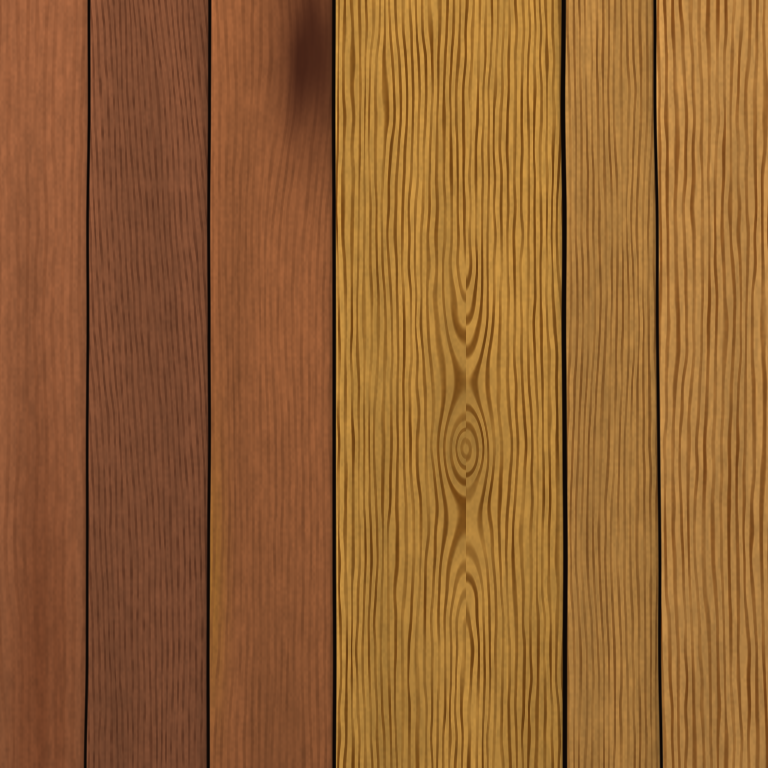
Give the GLSL for this texture, as a WebGL 2 fragment shader.

```glsl
#version 300 es
precision highp float;
uniform vec2 u_resolution;
out vec4 fragColor;

const int PLANKS = 6;
const int SEAMS = 5;
// Seams: centre, lean over the height, half width
const vec3 SEAM[SEAMS] = vec3[](
  vec3(0.1140, 0.004, 0.0017), vec3(0.2720, 0.002, 0.0019),
  vec3(0.4350, 0.000, 0.0023), vec3(0.7350, -0.003, 0.0029),
  vec3(0.8565, -0.008, 0.0019));
// Planks: face colour, groove colour
const vec3 FACE[PLANKS] = vec3[](
  vec3(0.575, 0.352, 0.225), vec3(0.485, 0.298, 0.198), vec3(0.562, 0.342, 0.205),
  vec3(0.720, 0.530, 0.250), vec3(0.690, 0.500, 0.260), vec3(0.715, 0.520, 0.280));
const vec3 GROOVE[PLANKS] = vec3[](
  vec3(0.43, 0.24, 0.14), vec3(0.34, 0.19, 0.12), vec3(0.40, 0.23, 0.13),
  vec3(0.43, 0.26, 0.08), vec3(0.44, 0.27, 0.11), vec3(0.46, 0.27, 0.10));
// Grain: lines per canvas width, groove depth, breaks along a line, waviness
const vec4 GRAIN[PLANKS] = vec4[](
  vec4(85.0, 0.28, 6.0, 1.2), vec4(135.0, 0.60, 75.0, 1.4), vec4(110.0, 0.36, 22.0, 1.2),
  vec4(118.0, 0.88, 14.0, 2.0), vec4(130.0, 0.68, 14.0, 1.4), vec4(98.0, 0.85, 10.0, 1.6));

const vec2 EYE_CENTRE = vec2(0.607, 0.415);
const float EYE_SPREAD = 0.50;
const float EYE_REACH = 0.13;
const vec2 STAIN_CENTRE = vec2(0.405, 0.925);
const vec2 STAIN_SIZE = vec2(0.046, 0.120);
const vec3 STAIN_COLOR = vec3(0.235, 0.115, 0.075);
const vec3 HEART_COLOR = vec3(0.40, 0.21, 0.12);
const vec3 GOLD_TINT = vec3(0.62, 0.43, 0.16);
const vec3 GAP_COLOR = vec3(0.05, 0.028, 0.018);
const float TAU = 6.2831853;

float hash(vec2 p) {
  vec3 q = fract(vec3(p.xyx) * 0.1031);
  q += dot(q, q.yzx + 33.33);
  return fract((q.x + q.y) * q.z);
}

float noise(vec2 p) {
  vec2 i = floor(p), f = fract(p);
  f = f * f * (3.0 - 2.0 * f);
  return mix(mix(hash(i), hash(i + vec2(1, 0)), f.x),
             mix(hash(i + vec2(0, 1)), hash(i + 1.0), f.x), f.y);
}

// Soft elliptical patch
float blob(vec2 p, vec2 centre, vec2 size) {
  vec2 d = (p - centre) / size;
  return exp(-dot(d, d));
}

// Coordinate across the grain, parting around the eye of the wide plank
float acrossGrain(vec2 p, int plank) {
  float x = p.x;
  if (plank == 3) {
    vec2 d = p - EYE_CENTRE;
    float part = EYE_SPREAD * d.y * exp(-d.y * d.y / (EYE_REACH * EYE_REACH));
    part *= exp(-d.x * d.x * 150.0);
    x = EYE_CENTRE.x + sign(d.x) * length(vec2(d.x, part));
  }
  if (plank == 1) x += 0.045 * p.y * p.y;
  if (plank == 2) x -= 0.020 * blob(p, STAIN_CENTRE, STAIN_SIZE * 1.6);
  return x + 0.010 * (noise(vec2(p.x * 8.0, p.y * 3.0) + float(plank) * 17.0) - 0.5);
}

void main() {
  vec2 p = gl_FragCoord.xy / u_resolution;
  float pixel = 1.0 / u_resolution.x;

  // Find the plank, its nearest edges and the gap coverage
  int plank = 0;
  float gap = 0.0, leftEdge = 1.0, rightEdge = 1.0;
  for (int i = 0; i < SEAMS; i++) {
    float wobble = 0.002 * (noise(vec2(p.y * 7.0, float(i) * 9.0)) - 0.5);
    float d = p.x - SEAM[i].x - SEAM[i].y * (p.y - 0.5) - wobble;
    float fromGap = abs(d) - SEAM[i].z;
    gap = max(gap, 1.0 - smoothstep(-pixel, pixel, fromGap));
    if (d > 0.0) { plank = i + 1; leftEdge = fromGap; }
    else rightEdge = min(rightEdge, fromGap);
  }
  vec4 grain = GRAIN[plank];
  float seed = float(plank) * 31.0;

  // Wavy grooves, broken and varied along their length
  float u = acrossGrain(p, plank);
  float bend = noise(vec2(u * 45.0 + seed, p.y * 7.0)) - 0.5;
  float kink = noise(vec2(u * 110.0 + seed, p.y * 26.0)) - 0.5;
  float wave = 0.5 + 0.5 * sin(TAU * u * grain.x + grain.w * (3.0 * bend + 1.1 * kink));
  float breaks = noise(vec2(u * grain.x * 0.9 + seed, p.y * grain.z));
  float groove = smoothstep(0.35, 1.0, wave) * (0.25 + 1.05 * breaks);
  float fibre = noise(vec2(u * 260.0, p.y * 45.0 + seed)) - 0.5;
  float pores = noise(p * vec2(330.0, 210.0) + seed) - 0.5;
  float bands = noise(vec2(u * 26.0 + seed, p.y * 1.8)) - 0.5;

  // Face colour with broad tone changes
  vec3 color = FACE[plank] * (1.0 + 0.13 * bands);
  if (plank == 0) {
    float heart = blob(p, vec2(0.055, 0.08), vec2(0.035, 0.34));
    color = mix(color, HEART_COLOR, 0.6 * heart * (0.6 + 0.8 * noise(vec2(u * 75.0, p.y * 3.0))));
  }
  if (plank == 2) {
    color = mix(color, GOLD_TINT, 0.6 * blob(p, vec2(0.275, 0.25), vec2(0.018, 0.17)));
  }
  if (plank == 3) color *= 1.0 - 0.13 * blob(p, EYE_CENTRE, vec2(0.05, 0.10));

  // Cut the grain, then lay the dark stain over it
  color = mix(color, GROOVE[plank], clamp(groove * grain.y, 0.0, 1.0));
  color *= 1.0 + 0.11 * fibre + 0.07 * pores;
  if (plank == 2) {
    float stain = blob(p, STAIN_CENTRE, STAIN_SIZE) * (0.75 + 0.5 * noise(vec2(u * 60.0, p.y * 12.0)));
    color = mix(color, STAIN_COLOR, clamp(0.85 * stain, 0.0, 0.9));
  }

  // Lighting, rounded edges and gaps
  color *= mix(0.93, 1.05, p.y);
  color *= 1.0 + 0.10 * exp(-leftEdge / 0.006);
  color *= 1.0 - 0.22 * exp(-max(rightEdge, 0.0) / 0.005);
  color = mix(color, GAP_COLOR, gap);
  fragColor = vec4(color, 1.0);
}
```
